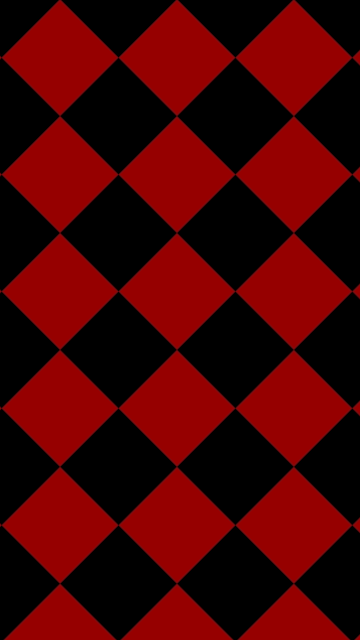
Give the GLSL for this pattern, as a Shadertoy shader.

```glsl
// Harlequin pattern: dark red diamonds touching tip to tip on black.
// A square lattice is folded with fract, and the diamond is an L1 distance
// whose soft edge carries a faint warm tint.

const float PERIOD = 0.3247;                 // lattice step, in canvas widths
const vec2 FIRST_CENTER = vec2(0.1669, 0.1602); // from the upper left corner
const float EDGE_WIDTH = 0.0080;             // full width of the soft edge
const float EDGE_BIAS = 0.293;               // ramp position on the outline
const float MIN_EDGE_PIXELS = 1.5;           // smoothing floor for small canvases

const vec3 GROUND_COLOR = vec3(0.0);
const vec3 DIAMOND_COLOR = vec3(0.59, 0.0, 0.0);
const vec3 EDGE_TINT = vec3(0.0, 0.50, 0.62);

// Signed distance to the nearest diamond outline, positive inside.
float diamondLattice(vec2 p) {
    vec2 cell = abs(fract((p - FIRST_CENTER) / PERIOD + 0.5) - 0.5);
    return (0.5 - cell.x - cell.y) * PERIOD * inversesqrt(2.0);
}

// Coverage that rises quickly from the ground and eases into the fill.
float softCoverage(float d, float width) {
    float s = clamp(d / width + EDGE_BIAS, 0.0, 1.0);
    return s * (2.0 - s);
}

void mainImage(out vec4 fragColor, in vec2 fragCoord) {
    // Width units, measured down from the upper left corner
    vec2 p = vec2(fragCoord.x, iResolution.y - fragCoord.y) / iResolution.x;

    float width = max(EDGE_WIDTH, MIN_EDGE_PIXELS / iResolution.x);
    float fill = softCoverage(diamondLattice(p), width);

    // Fill, plus the tint that lives only within the edge ramp
    vec3 color = mix(GROUND_COLOR, DIAMOND_COLOR, fill);
    color += EDGE_TINT * fill * fill * fill * (1.0 - fill);

    fragColor = vec4(color, 1.0);
}
```
